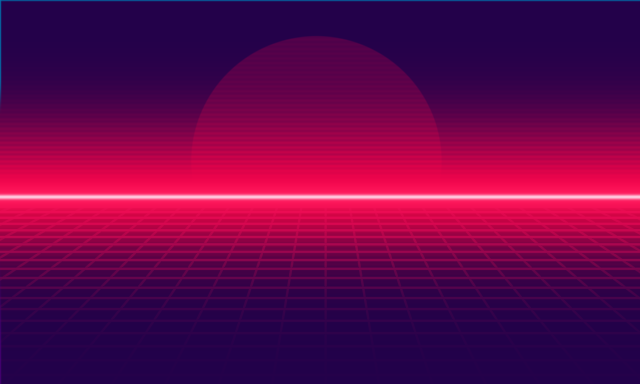
A Shadertoy shader for this background:

```glsl
const vec3 NIGHT = vec3(0.135, 0.004, 0.29);
const vec3 HOT = vec3(0.97, 0.01, 0.29);
const vec3 NEON = vec3(1.0, 0.12, 0.38);
const vec3 CORE = vec3(1.0, 0.80, 0.88);
const vec3 GRID = vec3(0.95, 0.05, 0.36);
const vec3 CYAN = vec3(0.0, 0.45, 0.68);
const vec3 VIOLET = vec3(0.30, 0.0, 0.48);

const float HORIZON = 0.487;
const float SKY_FALLOFF = 0.19;
const float GROUND_FALLOFF = 0.15;
const vec2 SUN_CENTER = vec2(0.824, 0.580);
const float SUN_RADIUS = 0.326;
const float SUN_GAIN = 0.23;
const float SCAN_PERIOD = 0.0122;
const float SCAN_DEPTH = 0.13;
const float GRID_CENTER = 0.848;
const float COLUMN_GAP = 0.0587;   // column spacing at the horizon
const float COLUMN_SPREAD = 0.165; // growth of that spacing with depth
const float ROW_GAP = 0.012;       // row spacing at the horizon
const float ROW_GROWTH = 0.06;     // growth of that spacing with depth
const float LINE_WIDTH = 0.0024;
const float EDGE_WIDTH = 0.0025;

float bell(float x, float width) {
    float t = x / width;
    return exp(-t * t);
}

// Distance to the nearest integer, scaled to canvas units
float repeatDistance(float index, float spacing) {
    return abs(fract(index + 0.5) - 0.5) * spacing;
}

float stroke(float dist, float halfWidth, float pixel) {
    return 1.0 - smoothstep(halfWidth - pixel * 0.5, halfWidth + pixel, dist);
}

float scanline(float y) {
    return 0.5 + 0.5 * cos(6.28318 * y / SCAN_PERIOD);
}

vec3 sky(vec2 p, float height, float pixel) {
    float heat = bell(height, SKY_FALLOFF);
    float sunDist = length(p - SUN_CENTER) - SUN_RADIUS;
    float sun = 1.0 - smoothstep(-pixel, pixel, sunDist);
    sun *= smoothstep(0.01, 0.09, height);
    heat = mix(heat, 1.0, SUN_GAIN * sun);
    float scanFade = smoothstep(0.03, 0.12, height);
    heat *= 1.0 - SCAN_DEPTH * scanFade * scanline(p.y);
    return mix(NIGHT, HOT, heat);
}

vec3 ground(vec2 p, float depth, float pixel) {
    float heat = bell(depth, GROUND_FALLOFF);
    heat *= 1.0 - SCAN_DEPTH * smoothstep(0.05, 0.15, depth) * scanline(p.y);
    vec3 color = mix(NIGHT, HOT, heat);

    // Columns fan out, rows widen toward the viewer
    float columnSpacing = COLUMN_GAP + COLUMN_SPREAD * depth;
    float column = (p.x - GRID_CENTER) / columnSpacing;
    float slope = length(vec2(1.0, column * COLUMN_SPREAD));
    float columnDist = repeatDistance(column, columnSpacing) / slope;
    float rowSpacing = ROW_GAP + ROW_GROWTH * depth;
    float row = log(1.0 + ROW_GROWTH * depth / ROW_GAP) / ROW_GROWTH;
    float rowDist = repeatDistance(row, rowSpacing);

    float fade = bell(depth, 0.24) * smoothstep(0.01, 0.04, depth);
    float columns = 0.36 * stroke(columnDist, LINE_WIDTH, pixel);
    float rows = 0.48 * stroke(rowDist, LINE_WIDTH, pixel);
    color *= 1.0 - 0.10 * fade * (1.0 - rows);
    return mix(color, GRID, fade * max(columns, rows));
}

void mainImage(out vec4 fragColor, in vec2 fragCoord) {
    vec2 p = fragCoord / iResolution.y;
    float pixel = 1.0 / iResolution.y;
    float height = p.y - HORIZON;
    vec3 color = height > 0.0 ? sky(p, height, pixel) : ground(p, -height, pixel);

    // Horizon glow and bright core
    color = mix(color, NEON, 0.85 * bell(height, 0.032));
    color = mix(color, CORE, bell(height, 0.0062));

    // Thin tinted borders on the left and top
    float left = stroke(p.x, EDGE_WIDTH, pixel);
    float leftCyan = smoothstep(0.70, 0.80, p.y);
    float leftViolet = 1.0 - smoothstep(0.05, 0.35, p.y);
    color = mix(color, VIOLET, 0.7 * left * leftViolet);
    color = mix(color, CYAN, 0.8 * left * leftCyan);
    color = mix(color, CYAN, 0.7 * stroke(1.0 - p.y, EDGE_WIDTH, pixel));

    fragColor = vec4(color, 1.0);
}
```
